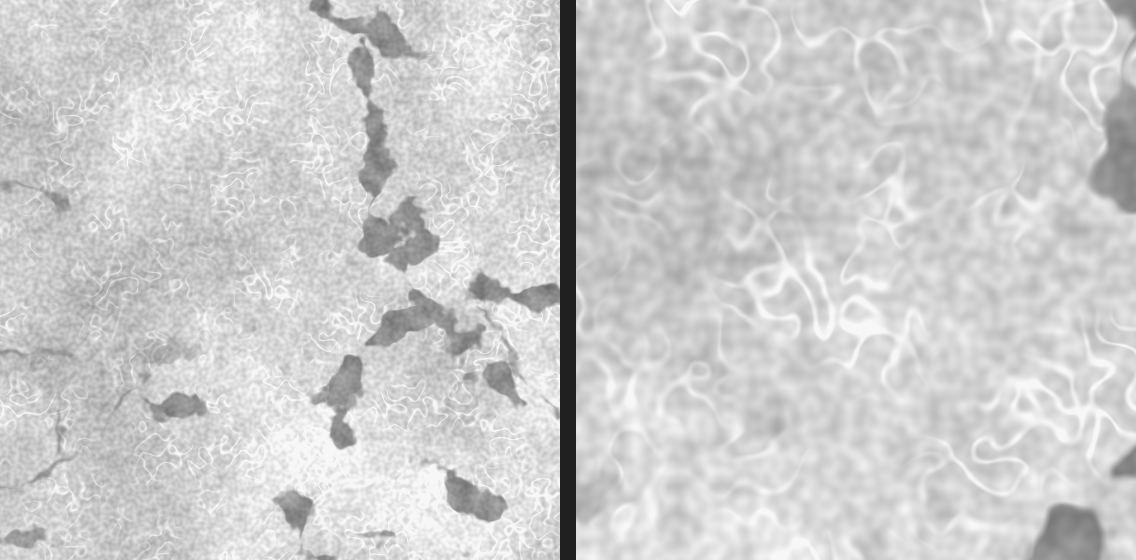
Left, the full canvas; right, a detail of the centre.
Write a Shadertoy shader that draws this texture.

```glsl
// Pale grey marble with fine white streaks and broken dark fissures.
#define BASE_GREY 0.80
#define FISSURE_GREY 0.54
#define CLOUD_CONTRAST 0.17
#define GRAIN_CONTRAST 0.12
#define STREAK_GLOW 0.13
#define HALO_GLOW 0.035
#define FISSURE_WIDTH 0.021
#define HAIRLINE_WIDTH 0.005
#define EDGE_SOFTNESS 0.006

// Segments as (start, end) in canvas units
const vec4 FISSURES[12] = vec4[](
    vec4(0.59, 0.99, 0.70, 0.91), vec4(0.65, 0.91, 0.665, 0.70),
    vec4(0.665, 0.68, 0.67, 0.57), vec4(0.73, 0.65, 0.74, 0.54),
    vec4(0.71, 0.53, 0.80, 0.42), vec4(0.80, 0.42, 0.94, 0.28),
    vec4(0.84, 0.49, 1.02, 0.47), vec4(0.76, 0.45, 0.66, 0.37),
    vec4(0.63, 0.34, 0.61, 0.23), vec4(0.80, 0.17, 0.86, 0.08),
    vec4(0.51, 0.10, 0.58, 0.00), vec4(0.27, 0.29, 0.35, 0.28));

const vec4 HAIRLINES[8] = vec4[](
    vec4(0.00, 0.13, 0.16, 0.19), vec4(0.16, 0.19, 0.22, 0.27),
    vec4(0.22, 0.27, 0.26, 0.33), vec4(0.00, 0.38, 0.13, 0.37),
    vec4(0.00, 0.66, 0.12, 0.64), vec4(0.70, 0.91, 0.82, 0.89),
    vec4(0.84, 0.46, 1.00, 0.25), vec4(0.10, 0.29, 0.10, 0.19));

vec2 gradientAt(ivec2 cell) {
    uint h = uint(cell.x + 4096) * 1597334677u ^ uint(cell.y + 4096) * 3812015801u;
    h = (h ^ (h >> 15)) * 2246822519u;
    h = (h ^ (h >> 13)) * 3266489917u;
    h ^= h >> 16;
    float angle = float(h & 65535u) * 6.2832 / 65536.0;
    return vec2(cos(angle), sin(angle));
}

float gradientNoise(vec2 p) {
    ivec2 i = ivec2(floor(p));
    vec2 f = fract(p);
    vec2 u = f * f * f * (f * (f * 6.0 - 15.0) + 10.0);
    float a = dot(gradientAt(i), f);
    float b = dot(gradientAt(i + ivec2(1, 0)), f - vec2(1, 0));
    float c = dot(gradientAt(i + ivec2(0, 1)), f - vec2(0, 1));
    float d = dot(gradientAt(i + ivec2(1, 1)), f - vec2(1, 1));
    return mix(mix(a, b, u.x), mix(c, d, u.x), u.y);
}

float fbm(vec2 p) {
    float sum = 0.0, amplitude = 1.0;
    for (int k = 0; k < 4; k++) {
        sum += amplitude * gradientNoise(p);
        p = mat2(1.6, 1.2, -1.2, 1.6) * p + 7.3;
        amplitude *= 0.55;
    }
    return sum;
}

vec2 warp(vec2 p, float scale, float amount) {
    vec2 q = p * scale;
    return p + amount * vec2(gradientNoise(q + 11.7), gradientNoise(q + 47.2));
}

float segmentDistance(vec2 p, vec4 s) {
    vec2 along = s.zw - s.xy, offset = p - s.xy;
    return length(offset - along * clamp(dot(offset, along) / dot(along, along), 0.0, 1.0));
}

// Thin bright line where the noise crosses zero
float ridge(float n, float width) {
    return 1.0 - smoothstep(0.0, width, abs(n));
}

void mainImage(out vec4 fragColor, in vec2 fragCoord) {
    vec2 p = fragCoord / min(iResolution.x, iResolution.y);

    // Clouds and grain
    float grey = BASE_GREY + CLOUD_CONTRAST * fbm(p * 3.2 + 5.0);
    grey += 0.03 * smoothstep(0.45, 0.8, p.x);
    float grain = gradientNoise(p * 118.0) + 0.8 * gradientNoise(p * 52.0 + 31.0);
    grey += GRAIN_CONTRAST * grain;

    // Short white streaks and a few long wisps
    float streakMask = smoothstep(-0.15, 0.35, gradientNoise(p * 13.0 + 3.0) + 0.15 * p.x);
    float streak = ridge(gradientNoise(warp(p, 30.0, 0.015) * 42.0), 0.15);
    float wispMask = smoothstep(-0.1, 0.3, gradientNoise(p * 4.0 + 61.0));
    float wisp = ridge(gradientNoise(warp(p, 18.0, 0.03) * 5.0 + 23.0), 0.03);
    grey += STREAK_GLOW * (streak * streakMask + 0.55 * wisp * wispMask);

    // Distances to the roughened fissures and hairlines
    vec2 bent = warp(warp(p, 9.0, 0.035), 38.0, 0.016);
    float fissure = 1.0, hairline = 1.0;
    for (int k = 0; k < 12; k++) fissure = min(fissure, segmentDistance(bent, FISSURES[k]));
    for (int k = 0; k < 8; k++) hairline = min(hairline, segmentDistance(bent, HAIRLINES[k]));
    grey += HALO_GLOW * exp(-fissure / 0.06);

    // Widths swell and pinch off, breaking the lines into patches
    float swell = gradientNoise(p * 15.0 + 71.0);
    float rough = 0.009 * gradientNoise(p * 70.0 + 17.0);
    float fissureDepth = FISSURE_WIDTH * (0.8 + 2.3 * swell) - fissure + rough;
    float hairDepth = HAIRLINE_WIDTH * (0.7 + 3.5 * swell) - hairline + 0.4 * rough;
    float dark = smoothstep(-EDGE_SOFTNESS, EDGE_SOFTNESS, fissureDepth);
    dark = max(dark, 0.8 * smoothstep(-EDGE_SOFTNESS, EDGE_SOFTNESS, hairDepth));

    // Loose stains in the lower part
    float stain = gradientNoise(warp(p, 34.0, 0.025) * vec2(9.0, 12.0) + 83.0);
    stain = smoothstep(0.36, 0.5, stain + 0.15 * gradientNoise(p * 60.0));
    dark = max(dark, 0.8 * stain * smoothstep(0.55, 0.25, p.y));

    float fill = FISSURE_GREY + 0.16 * gradientNoise(p * 32.0 + 9.0) + 0.6 * GRAIN_CONTRAST * grain;
    grey = mix(grey, fill, 0.93 * dark);
    fragColor = vec4(vec3(clamp(grey, 0.36, 0.97)), 1.0);
}
```
